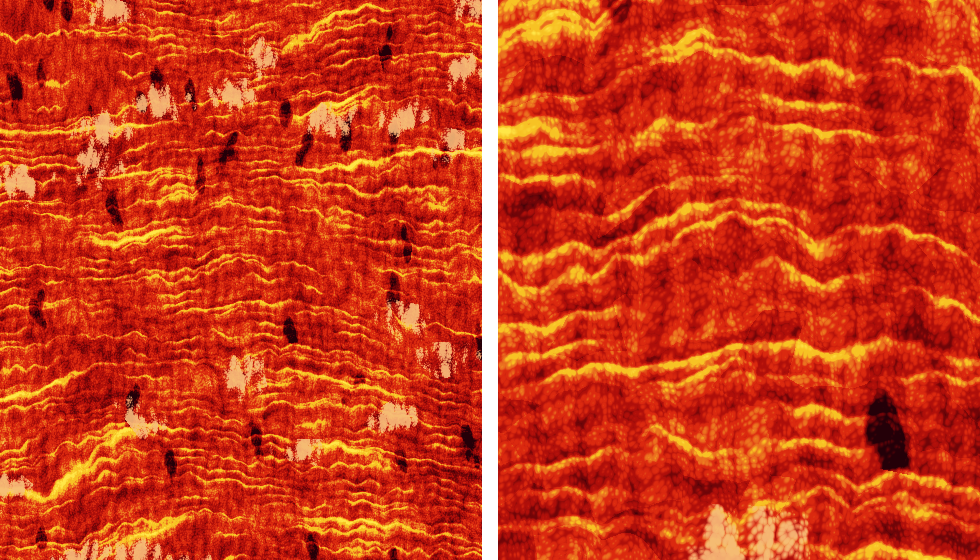
Left: the whole. Right: its middle third, enlarged.
This texture is drawn by a Shadertoy shader. Its source:

```glsl
vec2 hash2(vec2 c) {
    return fract(sin(vec2(dot(c, vec2(127.1, 311.7)), dot(c, vec2(269.5, 183.3)))) * 43758.5);
}

// Cellular noise: x = distance to the nearest point, y = random value of its cell
vec2 cells(vec2 p) {
    vec2 base = floor(p), f = p - base, nearest = vec2(9.0, 0.0);
    for (int j = -1; j <= 1; j++)
    for (int i = -1; i <= 1; i++) {
        vec2 offset = vec2(i, j);
        vec2 point = hash2(base + offset);
        float d = length(offset + point - f);
        if (d < nearest.x) nearest = vec2(d, hash2(base + offset + 57.0).x);
    }
    return nearest;
}

// Broken bright lines, crisp on the upper side and softer below
float crests(float x, float height, float freq, float width) {
    float phase = height * freq;
    float row = floor(phase);
    float d = (fract(phase) - 0.5) / freq;
    float strength = 0.5 + 0.5 * sin(x * 19.0 + row * 2.4 + 2.5 * sin(x * 11.0 + row * 5.1));
    float w = width * (d > 0.0 ? 0.7 : 1.5) * (0.5 + 0.6 * strength);
    return strength * strength * exp(-d * d / (w * w));
}

vec3 fireRamp(float heat) {
    vec3 col = mix(vec3(0.14, 0.0, 0.03), vec3(0.45, 0.02, 0.03), smoothstep(-0.05, 0.15, heat));
    col = mix(col, vec3(0.69, 0.06, 0.04), smoothstep(0.15, 0.29, heat));
    col = mix(col, vec3(0.86, 0.16, 0.06), smoothstep(0.30, 0.44, heat));
    col = mix(col, vec3(0.92, 0.44, 0.12), smoothstep(0.46, 0.59, heat));
    col = mix(col, vec3(0.97, 0.76, 0.14), smoothstep(0.59, 0.73, heat));
    return mix(col, vec3(1.0, 0.90, 0.28), smoothstep(0.80, 1.05, heat));
}

void mainImage(out vec4 fragColor, in vec2 fragCoord) {
    vec2 p = fragCoord / iResolution.y;

    // Broad bends and scalloped kinks displace the layers
    float bend = 0.035 * sin(5.0 * p.x + 1.0 + 2.0 * sin(3.0 * p.y + 0.6))
               + 0.012 * sin(13.0 * p.x + 9.0 * p.y);
    float kink = cells(p * vec2(38.0, 20.0) + 7.0).x;
    float height = p.y + bend + 0.020 * cells(p * vec2(14.0, 10.0)).x + 0.010 * kink;
    float majorHeight = height + 0.022 * sin(8.0 * p.x + 6.0 * p.y) + 0.016 * sin(17.0 * p.y);

    // Cloudy tone, glossy blocks, upright streaks and fine grain
    float cloud = cells(p * vec2(6.0, 8.0) + 31.0).x - 0.45;
    float block = cells(vec2(p.x * 26.0, height * 42.0) + 71.0).y - 0.5;
    float streak = cells(vec2(p.x * 85.0 + kink, height * 30.0) + 3.0).x - 0.45;
    float grain = cells(p * vec2(310.0, 250.0) + 2.0 * kink).x - 0.45;
    float heat = 0.355 - 0.22 * cloud + 0.13 * block - 0.30 * streak - 0.24 * grain;

    // Ripples come and go in zones
    float zone = smoothstep(0.85, 0.25, cells(p * vec2(3.0, 5.0) + 11.0).x);
    heat += zone * 0.06 * sin(6.2832 * height * 54.0);
    heat += zone * 0.36 * crests(p.x, height, 54.0, 0.0024);
    heat += 0.38 * crests(p.x + 3.0, height + 0.006 * kink, 27.0, 0.0027);

    // Main ridges with a faint glow
    heat += 0.46 * crests(p.x * 0.4 + 5.0, majorHeight, 8.0, 0.0036);
    heat += 0.12 * crests(p.x * 0.4 + 5.0, majorHeight, 8.0, 0.014);

    // Dark upright slits
    vec2 slit = cells(vec2(p.x + 0.01 * sin(p.y * 31.0), p.y) * vec2(22.0, 8.0) + 19.0);
    float slitEdge = slit.x + 0.5 * (kink - 0.45) + 0.3 * streak;
    heat -= 0.38 * step(0.80, slit.y) * smoothstep(0.26, 0.08, slitEdge);

    // Pale worn patches
    vec2 patchCell = cells(p * vec2(9.0, 13.0) + 43.0);
    float worn = patchCell.x + 0.6 * (kink - 0.45) + 0.4 * streak + 0.25 * grain;
    float pale = step(0.83, patchCell.y) * smoothstep(0.36, 0.10, worn);

    vec3 col = mix(fireRamp(heat + 0.1 * pale), vec3(0.96, 0.73, 0.48), 0.9 * pale);
    fragColor = vec4(col, 1.0);
}
```
